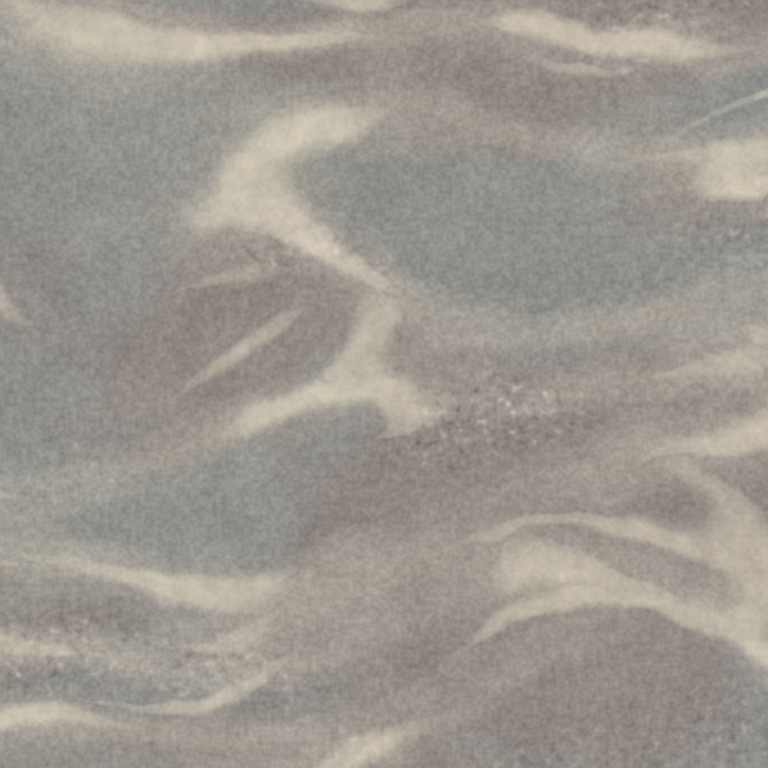
This texture is drawn by a three.js fragment shader. Its source:

```glsl
varying vec2 vUv;

const vec3 TAUPE = vec3(0.565, 0.532, 0.512);
const vec3 BLUE_GREY = vec3(0.558, 0.565, 0.550);
const vec3 BEIGE = vec3(0.685, 0.655, 0.610);
const vec3 CREAM = vec3(0.800, 0.765, 0.695);

vec2 gradientAt(vec2 cell) {
  vec3 q = fract(cell.xyx * vec3(0.1031, 0.1030, 0.0973));
  q += dot(q, q.yzx + 33.33);
  float angle = 6.28318 * fract((q.x + q.y) * q.z);
  return vec2(cos(angle), sin(angle));
}

// Gradient noise, roughly -0.7 to 0.7
float noise(vec2 p) {
  vec2 i = floor(p);
  vec2 f = p - i;
  vec2 u = f * f * f * (f * (f * 6.0 - 15.0) + 10.0);
  vec2 e = vec2(0.0, 1.0);
  float low = mix(dot(gradientAt(i), f),
                  dot(gradientAt(i + e.yx), f - e.yx), u.x);
  float high = mix(dot(gradientAt(i + e), f - e),
                   dot(gradientAt(i + e.yy), f - e.yy), u.x);
  return mix(low, high, u.y);
}

float fbm(vec2 p, float gain) {
  float sum = 0.0;
  float amplitude = 1.0;
  for (int i = 0; i < 4; i++) {
    sum += amplitude * noise(p);
    p = mat2(1.6, 1.2, -1.2, 1.6) * p + 17.3;
    amplitude *= gain;
  }
  return sum;
}

// Large folds bend the layers, small ones roughen their edges
vec2 foldLayers(vec2 p) {
  vec2 fold = vec2(noise(p * 2.1 + 41.0), noise(p * 1.9 + 73.0));
  vec2 ripple = vec2(fbm(p * 9.0 + 11.0, 0.5), fbm(p * 9.0 + 29.0, 0.5));
  return p + vec2(0.16, 0.19) * fold + vec2(0.022, 0.012) * ripple;
}

// Signed level whose zero line is the centre of a vein
float veinLevel(vec2 p, vec2 stretch, float seed) {
  return noise(p * stretch + seed) + 0.12 * noise(p * stretch * 2.3 + seed + 5.0);
}

// Line around level zero that tapers out where strength falls to zero
float vein(float level, float width, float strength) {
  float reach = width * strength + 0.001;
  return strength * (1.0 - smoothstep(0.25 * reach, reach, abs(level)));
}

float strengthMask(vec2 p, vec2 scale, float seed, float threshold) {
  return smoothstep(threshold, threshold + 0.35, noise(p * scale + seed));
}

void main() {
  vec2 p = vUv + vec2(3.7, 8.2);
  vec2 q = foldLayers(p);
  q.y -= 0.16 * q.x;

  // Cool and warm ground
  float cool = smoothstep(-0.12, 0.32, fbm(q * vec2(1.7, 3.4) + 51.0, 0.45));
  vec3 color = mix(TAUPE, BLUE_GREY, cool);

  // Broad pale bands with faint streaks
  float broad = veinLevel(q, vec2(1.5, 4.6), 19.0);
  float fine = veinLevel(q, vec2(2.6, 8.5), 67.0);
  float streaks = fbm(q * vec2(4.0, 17.0) + 7.0, 0.55);
  float band = exp(-broad * broad * 22.0);
  float pale = smoothstep(0.1, 1.15, band + 0.5 * streaks);
  color = mix(color, BEIGE, 0.72 * pale);

  // Tapering cream veins
  float mainVein = vein(broad, 0.13, strengthMask(q, vec2(2.6, 3.4), 87.0, -0.16));
  float thinVein = vein(fine, 0.16, strengthMask(q, vec2(3.2, 4.5), 35.0, -0.06));
  float veins = max(mainVein, 0.8 * thinVein);
  veins *= 0.88 + 0.3 * noise(p * 38.0);
  color = mix(color, CREAM, clamp(veins, 0.0, 1.0));

  // Mineral grain, coarser in scattered patches
  float rough = smoothstep(0.0, 0.4, noise(q * vec2(2.8, 4.6) + 95.0));
  rough *= 1.0 - cool * 0.6;
  float grain = 0.055 * noise(p * 170.0) + 0.050 * noise(p * 85.0 + 13.0);
  float crystals = noise(p * vec2(62.0, 70.0) + 3.0) + 0.6 * noise(p * 120.0);
  float flecks = smoothstep(0.32, 0.62, crystals) - 0.7 * smoothstep(0.25, 0.6, -crystals);
  grain += rough * (0.075 * crystals + 0.07 * flecks);
  float mottle = 0.035 * fbm(p * 14.0 + 23.0, 0.6);
  color += (grain * (1.0 - 0.55 * clamp(veins, 0.0, 1.0)) + mottle) * vec3(1.0, 0.98, 0.95);

  gl_FragColor = vec4(color, 1.0);
}
```
